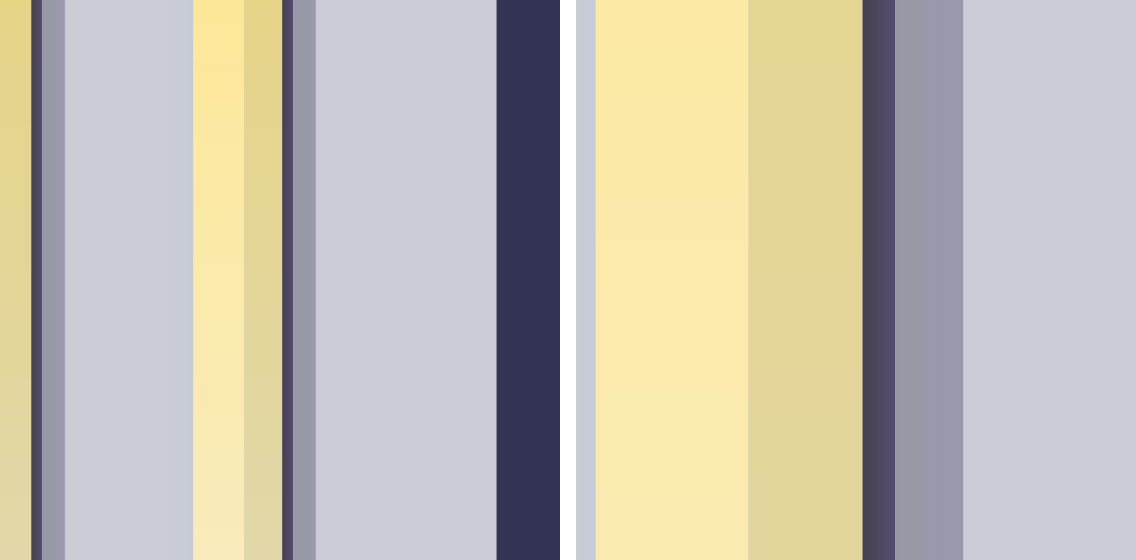
Left, the full canvas; right, a detail of the centre.
Reproduce this pattern procedurally as a Shadertoy shader.

```glsl
// Upright gilded posts with a dark edge and a soft grey shadow on a pale wall,
// closed off by a navy band at the right. Each post is a stack of smoothed
// steps across x; the gilding fades to a paler tone towards the bottom.

#define POST_COUNT 2
#define POST_START 0.345    // left edge of the rightmost post
#define POST_PERIOD 0.448   // distance between posts
#define GOLD_END 0.0911     // offsets from the left edge of a post
#define SHADE_END 0.1589
#define LINE_END 0.1784
#define SHADOW_END 0.2188
#define NAVY_START 0.8867
#define WALL_COLOR vec3(0.800, 0.800, 0.840)
#define NAVY_COLOR vec3(0.200, 0.200, 0.325)

// Antialiased step, one pixel wide
float edge(float start, float x) {
    return clamp((x - start) * iResolution.x + 0.5, 0.0, 1.0);
}

// Coverage of a vertical band
float band(float start, float end, float x) {
    return edge(start, x) - edge(end, x);
}

// Paints one post; x is measured from its left edge
vec3 paintPost(vec3 color, float x, float height) {
    vec3 gold = mix(vec3(0.975, 0.922, 0.735), vec3(0.992, 0.910, 0.600), height);
    vec3 shade = mix(vec3(0.885, 0.845, 0.660), vec3(0.902, 0.830, 0.530), height);

    // Dark edge and shadow shift slightly towards violet on their right
    float lineTint = smoothstep(SHADE_END, LINE_END, x);
    float shadowTint = smoothstep(LINE_END, SHADOW_END, x);
    vec3 line = mix(vec3(0.280, 0.260, 0.320), vec3(0.325, 0.295, 0.430), lineTint);
    vec3 shadow = mix(vec3(0.590, 0.600, 0.645), vec3(0.600, 0.597, 0.680), shadowTint);

    color = mix(color, gold, band(0.0, GOLD_END, x));
    color = mix(color, shade, band(GOLD_END, SHADE_END, x));
    color = mix(color, line, band(SHADE_END, LINE_END, x));
    return mix(color, shadow, band(LINE_END, SHADOW_END, x));
}

void mainImage(out vec4 fragColor, in vec2 fragCoord) {
    vec2 uv = fragCoord / iResolution.xy;

    // Wall, faintly cooler beside the lit face of the post
    float cool = smoothstep(POST_START - 0.10, POST_START, uv.x)
               * (1.0 - step(POST_START + GOLD_END, uv.x));
    vec3 color = WALL_COLOR - cool * vec3(0.018, 0.002, 0.006);

    // Posts, from right to left
    for (int i = 0; i < POST_COUNT; i++) {
        float left = POST_START - POST_PERIOD * float(i);
        color = paintPost(color, uv.x - left, uv.y);
    }

    // Closing band
    color = mix(color, NAVY_COLOR, edge(NAVY_START, uv.x));

    fragColor = vec4(color, 1.0);
}
```
